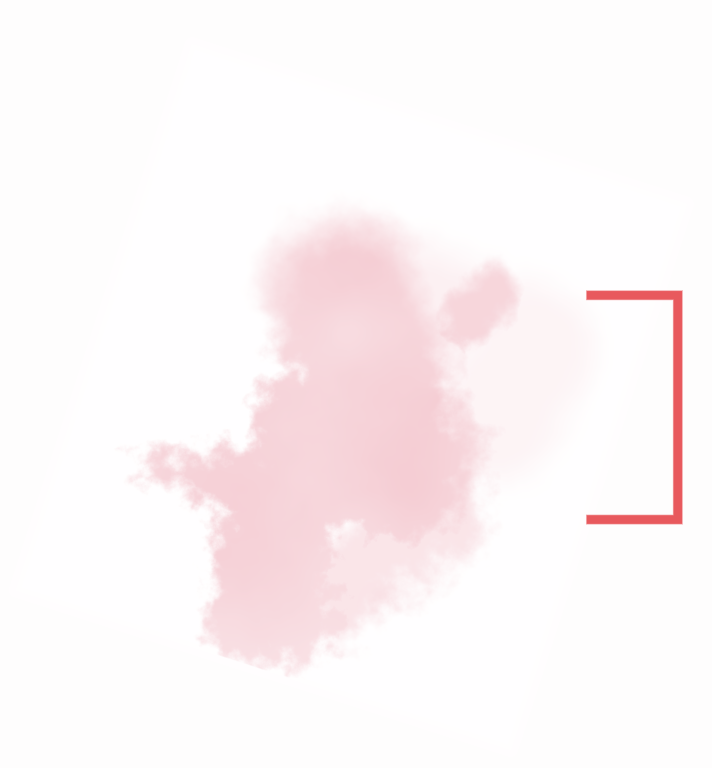
Give the GLSL for this background, as a Shadertoy shader.

```glsl
// A pale pink watercolour stain on tilted white paper, with a coral square bracket.

const vec3 BACKDROP = vec3(0.998, 0.991, 0.994);
const vec3 PAPER = vec3(1.0, 0.998, 0.999);
const vec3 PINK = vec3(0.960, 0.803, 0.829);
const vec3 CORAL = vec3(0.910, 0.350, 0.365);

float hash(vec2 p) {
    p = fract(p * vec2(0.1031, 0.1137));
    p += dot(p, p.yx + 33.33);
    return fract((p.x + p.y) * p.x * 7.13);
}

float noise(vec2 p) {
    vec2 i = floor(p), f = fract(p);
    f = f * f * (3.0 - 2.0 * f);
    float low = mix(hash(i), hash(i + vec2(1, 0)), f.x);
    float high = mix(hash(i + vec2(0, 1)), hash(i + vec2(1, 1)), f.x);
    return mix(low, high, f.y);
}

float fbm(vec2 p) {
    float sum = 0.0, amp = 0.5;
    for (int i = 0; i < 5; i++) {
        sum += amp * noise(p);
        p = mat2(1.6, 1.2, -1.2, 1.6) * p + 7.3;
        amp *= 0.5;
    }
    return sum / 0.97;
}

// Distance to a capsule whose radius runs from ra to rb.
float taper(vec2 p, vec2 a, vec2 b, float ra, float rb) {
    vec2 ab = b - a;
    float h = clamp(dot(p - a, ab) / dot(ab, ab), 0.0, 1.0);
    return length(p - a - ab * h) - mix(ra, rb, h);
}

float box(vec2 p, vec2 halfSize) {
    vec2 q = abs(p) - halfSize;
    return length(max(q, 0.0)) + min(max(q.x, q.y), 0.0);
}

float smoothUnion(float a, float b, float k) {
    float h = max(k - abs(a - b), 0.0) / k;
    return min(a, b) - h * h * k * 0.25;
}

// Coverage of a wash that fades over the given width around its edge.
float wash(float d, float width) {
    return 1.0 - smoothstep(-width, width * 0.5, d);
}

float spot(vec2 p, vec2 centre, float radius) {
    vec2 q = (p - centre) / radius;
    return exp(-dot(q, q));
}

// Main stain: head, waist, foot and left arm.
float stainBody(vec2 p) {
    float d = taper(p, vec2(0.455, 0.614), vec2(0.500, 0.480), 0.110, 0.112);
    d = smoothUnion(d, taper(p, vec2(0.443, 0.425), vec2(0.530, 0.392), 0.112, 0.115), 0.04);
    d = smoothUnion(d, taper(p, vec2(0.362, 0.310), vec2(0.352, 0.210), 0.098, 0.098), 0.04);
    return smoothUnion(d, taper(p, vec2(0.203, 0.389), vec2(0.370, 0.345), 0.026, 0.085), 0.03);
}

float stainDensity(vec2 p) {
    // Broad wobble everywhere, torn grain on the lower and left edges.
    float wobble = 0.045 * (fbm(p * 11.0) - 0.5);
    float grain = fbm(p * 48.0) - 0.5;
    float torn = 1.0 - smoothstep(0.50, 0.64, p.y + 0.25 * max(p.x - 0.5, 0.0));
    float ragged = wobble + grain * mix(0.025, 0.075, torn);
    float fade = mix(0.062, 0.026, torn) + 0.035 * smoothstep(0.50, 0.60, p.x);

    float body = wash(stainBody(p) + ragged, fade);
    float lobe = wash(taper(p, vec2(0.695, 0.555), vec2(0.640, 0.450), 0.090, 0.095) + wobble, 0.055);
    float skirt = wash(taper(p, vec2(0.430, 0.235), vec2(0.560, 0.335), 0.075, 0.085) + ragged, 0.045);
    float bud = wash(taper(p, vec2(0.612, 0.592), vec2(0.640, 0.622), 0.042, 0.036) + ragged, 0.028);
    float haze = wash(taper(p, vec2(0.540, 0.645), vec2(0.610, 0.590), 0.055, 0.070) + wobble, 0.060);

    // Uneven pigment inside the stain.
    float tone = 0.84 + 0.30 * (fbm(p * 7.0 + 3.0) - 0.5);
    tone += 0.14 * spot(p, vec2(0.460, 0.655), 0.07) + 0.16 * spot(p, vec2(0.510, 0.450), 0.09);
    tone += 0.14 * spot(p, vec2(0.535, 0.355), 0.05) + 0.10 * spot(p, vec2(0.580, 0.475), 0.025);
    tone -= 0.14 * spot(p, vec2(0.455, 0.575), 0.05) + 0.16 * spot(p, vec2(0.470, 0.285), 0.06);
    tone -= 0.18 * smoothstep(0.30, 0.14, p.y);

    float density = max(body * tone, skirt * 0.52);
    density = max(density, max(lobe * 0.22, haze * 0.30));
    density = max(density, bud * 0.82);
    return density + 0.16 * skirt * spot(p, vec2(0.505, 0.212), 0.02);
}

// Square bracket open to the left.
float bracket(vec2 p) {
    float outer = box(p - vec2(0.8255, 0.4695), vec2(0.0625, 0.1520));
    float hollow = box(p - vec2(0.7765, 0.4695), vec2(0.0995, 0.1400));
    return max(outer, -hollow);
}

void mainImage(out vec4 fragColor, in vec2 fragCoord) {
    vec2 p = fragCoord / iResolution.y;
    p.x += 0.463 - 0.5 * iResolution.x / iResolution.y;
    float pixel = 1.0 / iResolution.y;

    // Tilted sheet, whose lower edge also trims the paint.
    vec2 q = p - vec2(0.457, 0.483);
    float sheet = box(mat2(0.952, 0.307, -0.307, 0.952) * q, vec2(0.338, 0.373));
    vec3 colour = mix(PAPER, BACKDROP, smoothstep(-0.012, 0.012, sheet));

    float trim = 1.0 - smoothstep(-pixel, pixel, sheet);
    colour = mix(colour, PINK, clamp(stainDensity(p), 0.0, 1.0) * trim);
    colour = mix(colour, CORAL, 1.0 - smoothstep(-pixel, pixel, bracket(p)));
    fragColor = vec4(colour, 1.0);
}
```
